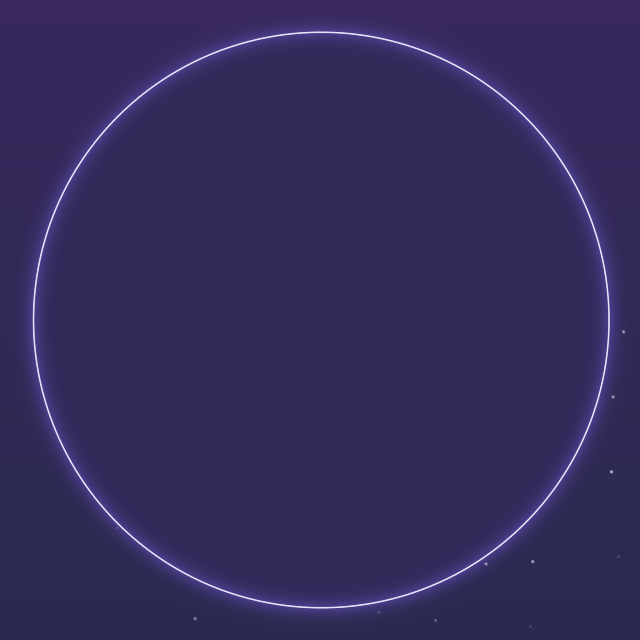
This background is drawn by a WebGL 2 fragment shader. Its source:

```glsl
#version 300 es
precision highp float;

#define RING_CENTER vec2(0.502, 0.5)
#define RING_RADIUS 0.4496
#define LINE_HALF_WIDTH 0.0012
#define GLOW_REACH 0.05
#define GLOW_FALLOFF 3.7
#define STAR_CELLS 14.0
#define STAR_RADIUS 0.0026
#define STAR_CEILING 0.49

uniform vec2 u_resolution;
out vec4 outColor;

const vec3 SKY_TOP = vec3(0.220, 0.157, 0.365);
const vec3 SKY_BOTTOM = vec3(0.163, 0.165, 0.312);
const vec3 DISC = vec3(0.192, 0.161, 0.345);
const vec3 GLOW = vec3(0.305, 0.250, 0.570);
const vec3 LINE = vec3(0.910, 0.895, 0.965);
const vec3 STAR = vec3(0.840, 0.830, 0.900);

vec3 hash3(vec2 cell) {
    vec3 q = fract(cell.xyx * vec3(0.1031, 0.1030, 0.0973));
    q += dot(q, q.yxz + 33.33);
    return fract((q.xxy + q.yzz) * q.zyx);
}

// One jittered star per cell, mostly toward the lower right
float starField(vec2 p, float pixel) {
    vec2 cell = floor(p * STAR_CELLS);
    vec3 seed = hash3(cell + 7.0);
    vec2 center = (cell + mix(vec2(0.15), vec2(0.85), seed.xy)) / STAR_CELLS;
    vec3 traits = hash3(cell + 51.0);
    float density = mix(0.12, 0.42, smoothstep(0.4, 0.7, center.x));
    float present = step(traits.x, density) * step(center.y, STAR_CEILING);
    float radius = STAR_RADIUS * mix(0.6, 1.0, traits.y);
    float spot = 1.0 - smoothstep(0.0, radius + pixel, length(p - center));
    return present * spot * mix(0.2, 1.0, traits.y * traits.y);
}

void main() {
    float scale = min(u_resolution.x, u_resolution.y);
    vec2 p = (gl_FragCoord.xy - 0.5 * u_resolution) / scale + 0.5;
    float pixel = 1.0 / scale;
    float ringDist = length(p - RING_CENTER) - RING_RADIUS;
    float outside = smoothstep(-pixel, pixel, ringDist);

    // Vertical sky with stars, covered by the flat disc
    vec3 color = mix(SKY_BOTTOM, SKY_TOP, gl_FragCoord.y / u_resolution.y);
    color = mix(DISC, color, outside);

    // Soft halo on both sides of the ring
    float halo = pow(max(1.0 - abs(ringDist) / GLOW_REACH, 0.0), GLOW_FALLOFF);
    color = mix(color, GLOW, halo);
    color = mix(color, STAR, starField(p, pixel) * outside);

    // Thin bright outline
    float line = 1.0 - smoothstep(-0.6 * pixel, 0.6 * pixel, abs(ringDist) - LINE_HALF_WIDTH);
    color = mix(color, LINE, line);

    outColor = vec4(color, 1.0);
}
```
